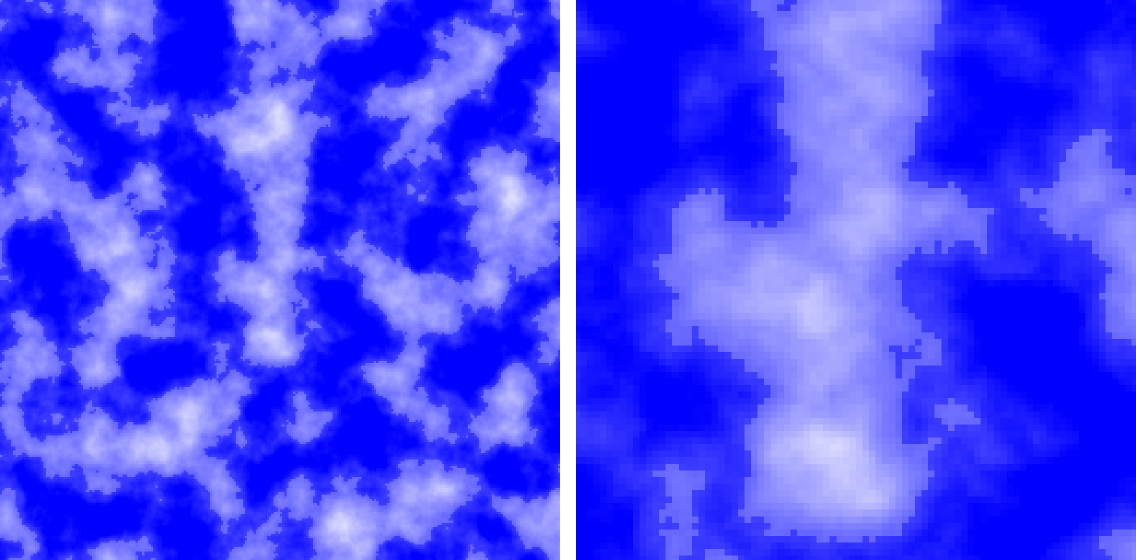
Left: the whole. Right: its middle third, enlarged.
Write a Shadertoy shader that draws this texture.

```glsl
// Cloudy blue and white patches: fractal gradient noise sampled on a fine grid.
// A threshold splits it into deep blue hollows and pale islands with ragged
// shores; each side has its own linear ramp from blue towards white.

#define GRID 256.0          // sample cells across the canvas
#define BASE_FREQ 7.2       // lattice cells of the coarsest octave
#define OCTAVES 6
#define GAIN 0.5            // amplitude ratio between octaves
#define NOISE_SIGMA 0.249   // spread of the summed noise
#define SHORE 0.2           // threshold in units of the spread
#define DEEP_RAMP vec2(0.21, 0.19)   // offset and slope below the shore
#define PALE_RAMP vec2(0.364, 0.16)  // offset and slope above the shore

float hash(vec2 p) {
    vec3 q = fract(vec3(p.xyx) * 0.1031);
    q += dot(q, q.yzx + 33.33);
    return fract((q.x + q.y) * q.z);
}

// Contribution of one lattice corner with a random unit gradient
float corner(vec2 cell, vec2 offset, vec2 local) {
    float angle = 6.28319 * hash(cell + offset);
    return dot(vec2(cos(angle), sin(angle)), local - offset);
}

float gradientNoise(vec2 p) {
    vec2 cell = floor(p), f = fract(p);
    vec2 fade = f * f * f * (f * (f * 6.0 - 15.0) + 10.0);
    float low = mix(corner(cell, vec2(0, 0), f), corner(cell, vec2(1, 0), f), fade.x);
    float high = mix(corner(cell, vec2(0, 1), f), corner(cell, vec2(1, 1), f), fade.x);
    return mix(low, high, fade.y);
}

float fractalNoise(vec2 p) {
    float sum = 0.0, amplitude = 1.0;
    p = p * BASE_FREQ + 40.0;
    for (int i = 0; i < OCTAVES; i++) {
        sum += amplitude * gradientNoise(p);
        p = p * 2.0 + vec2(17.37, 9.61);
        amplitude *= GAIN;
    }
    return sum;
}

// Whiteness of the grid cell that holds the point
float whiteness(vec2 uv) {
    vec2 center = (floor(uv * GRID) + 0.5) / GRID;
    float level = fractalNoise(center) / NOISE_SIGMA;
    vec2 ramp = level < SHORE ? DEEP_RAMP : PALE_RAMP;
    return clamp(ramp.x + ramp.y * level, 0.0, 1.0);
}

void mainImage(out vec4 fragColor, in vec2 fragCoord) {
    // Average 2 x 2 samples to smooth cell edges at any canvas size
    float white = 0.0;
    for (int i = 0; i < 4; i++) {
        vec2 jitter = (vec2(i % 2, i / 2) - 0.5) * 0.5;
        white += 0.25 * whiteness((fragCoord + jitter) / iResolution.y);
    }
    fragColor = vec4(white, white, 1.0, 1.0);
}
```
